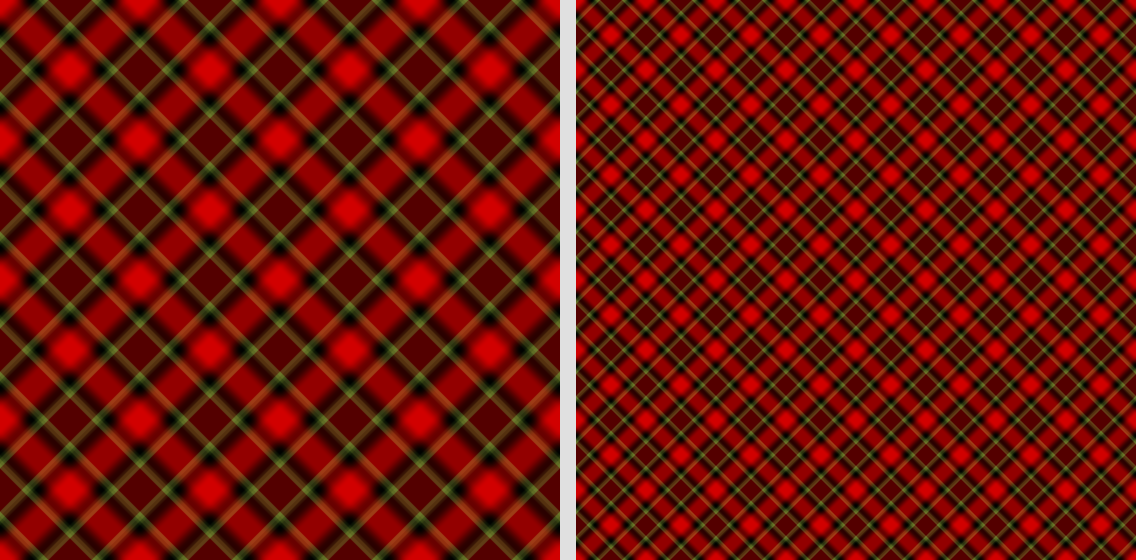
Left, the tile; right, the same tile 2 across and 2 down.
Give the GLSL for this pattern, as a Shadertoy shader.

```glsl
// Diagonal tartan: one symmetric stripe profile is run along both diagonals
// and the two sets of threads are averaged, so crossings mix their colours.
// Whole repeats along each diagonal make the cloth tile without a seam.

const float REPEATS = 4.0;      // setts across and down
const float FADE_STEPS = 14.0;  // thread groups in the red to black fade

const vec3 BRIGHT_RED  = vec3(0.82, 0.0, 0.0);
const vec3 DARK_RED    = vec3(0.33, 0.0, 0.0);
const vec3 BLACK       = vec3(0.0, 0.008, 0.0);
const vec3 DEEP_GREEN  = vec3(0.10, 0.16, 0.04);
const vec3 MID_GREEN   = vec3(0.33, 0.38, 0.12);
const vec3 LIGHT_GREEN = vec3(0.42, 0.47, 0.17);

// Smoothed step from 0 to 1 at edge
float softStep(float edge, float t, float blur) {
    return smoothstep(edge - blur, edge + blur, t);
}

// Staircase with soft risers, rising from 0 to 1 over n steps
float staircase(float x, float n, float blur) {
    float s = clamp(x, 0.0, 1.0) * n;
    float w = clamp(blur * n, 0.05, 0.5);
    return (floor(s) + smoothstep(0.5 - w, 0.5 + w, fract(s))) / n;
}

// Colour of one thread set; phase repeats every 1 and mirrors about 0
vec3 stripe(float phase, float blur) {
    float t = abs(fract(phase + 0.5) - 0.5);

    // Stepped fade, partly softened so the thread groups stay faint
    float ramp = clamp((t - 0.07) / 0.155, 0.0, 1.0);
    float fade = mix(ramp, staircase(ramp, FADE_STEPS, blur / 0.155), 0.6);
    vec3 col = mix(BRIGHT_RED, BLACK, smoothstep(0.0, 1.0, fade));

    // Green bands, then the dark red ground
    col = mix(col, DEEP_GREEN, softStep(0.252, t, blur + 0.006));
    col = mix(col, MID_GREEN, softStep(0.277, t, blur + 0.003));
    col = mix(col, LIGHT_GREEN, softStep(0.311, t, blur));
    return mix(col, DARK_RED, softStep(0.346, t, blur));
}

void mainImage(out vec4 fragColor, in vec2 fragCoord) {
    vec2 uv = fragCoord / iResolution.xy;
    float blur = REPEATS / min(iResolution.x, iResolution.y);

    // Warp and weft run along the two diagonals
    vec3 warp = stripe(REPEATS * (uv.x + uv.y), blur);
    vec3 weft = stripe(REPEATS * (uv.x - uv.y), blur);
    fragColor = vec4(0.5 * (warp + weft), 1.0);
}
```
